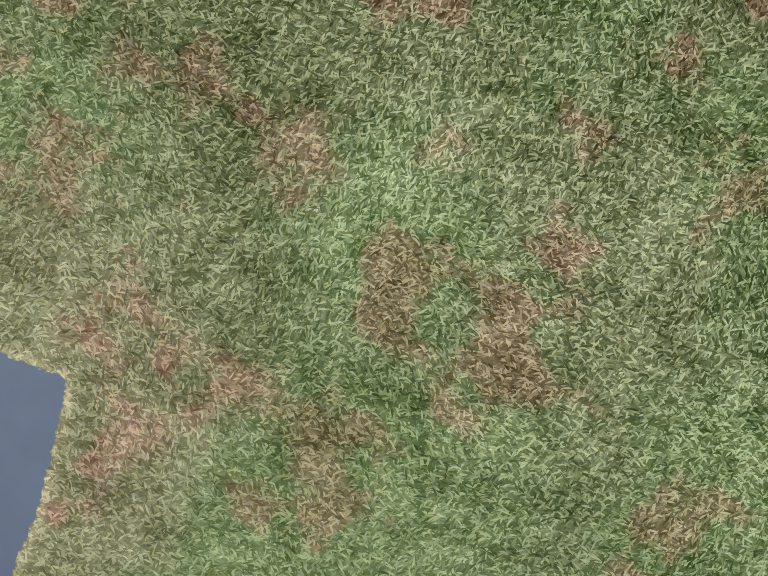
Write a Shadertoy shader that draws this texture.

```glsl
float hash(vec2 p) {
    return fract(sin(dot(p, vec2(127.1, 311.7))) * 43758.545);
}

float noise(vec2 p) {
    vec2 i = floor(p), f = fract(p);
    f *= f * (3.0 - 2.0 * f);
    return mix(mix(hash(i), hash(i + vec2(1, 0)), f.x),
               mix(hash(i + vec2(0, 1)), hash(i + vec2(1, 1)), f.x), f.y);
}

float fbm(vec2 p) {
    float sum = 0.0, amp = 0.5;
    for (int i = 0; i < 5; i++) {
        sum += amp * noise(p);
        p = mat2(1.6, 1.2, -1.2, 1.6) * p + 7.3;
        amp *= 0.5;
    }
    return sum;
}

float segment(vec2 p, vec2 a, vec2 b) {
    vec2 d = b - a;
    return length(p - a - d * clamp(dot(p - a, d) / dot(d, d), 0.0, 1.0));
}

// Overlapping tapered blades: x is the tone, y a random tint
vec2 grassBlades(vec2 p, float pixel) {
    vec2 blades = vec2(-0.7, 0.5);
    float flow = (noise(p * 4.0 + 3.0) - 0.5) * 2.5 + 0.2;
    for (int layer = 0; layer < 5; layer++) {
        vec2 shift = vec2(17.3, 41.7) * float(layer);
        vec2 grid = p * 92.0 + shift;
        for (int k = 0; k < 9; k++) {
            vec2 cell = floor(grid) + vec2(k % 3 - 1, k / 3 - 1);
            vec2 seed = cell + shift * 3.0;
            vec2 root = cell + vec2(hash(seed), hash(seed + 5.7));
            float angle = flow + (hash(seed + 11.3) - 0.5) * 2.6;
            vec2 axis = vec2(cos(angle), sin(angle));
            vec2 q = (grid - root) / 92.0;
            float along = dot(q, axis) / mix(0.005, 0.0105, hash(seed + 2.9));
            float across = abs(dot(q, vec2(-axis.y, axis.x)) + 0.0008 * along * along);
            float width = 0.0019 * (1.0 - along * along);
            float cover = 1.0 - smoothstep(-0.6 * pixel, 0.6 * pixel, across - width);
            float tone = (hash(seed + 23.1) - 0.5) * 2.7;
            blades = mix(blades, vec2(tone, hash(seed + 31.9)), cover * 0.92);
        }
    }
    return blades;
}

void mainImage(out vec4 fragColor, in vec2 fragCoord) {
    vec2 p = fragCoord / iResolution.y;
    float pixel = 1.0 / iResolution.y;
    float patches = fbm(p * 5.0 + 2.0);
    float clumps = fbm(p * 26.0);

    // Light and shade across the lawn
    vec2 blades = grassBlades(p, pixel);
    float contrast = mix(0.75, 1.1, smoothstep(0.1, 1.1, p.x * 0.6 + p.y * 0.5));
    float tone = blades.x * contrast + (clumps - 0.48) * 1.3 + (patches - 0.48) * 0.9;
    tone += 0.12 - 0.4 * smoothstep(0.7, 1.5, p.x * 0.5 + p.y * 0.8);
    tone -= 0.35 * exp(-pow(segment(p, vec2(0.1, 0.97), vec2(0.62, 0.8)) / 0.07, 2.0));
    tone += 0.3 * exp(-pow(segment(p, vec2(0.55, 0.76), vec2(1.1, 0.6)) / 0.07, 2.0));
    vec3 color = vec3(0.48, 0.51, 0.37) + tone * vec3(0.175, 0.17, 0.16);

    // Lush green, dry ground and bare reddish soil
    float lush = smoothstep(0.4, 0.65, fbm(p * 3.0 + 9.0));
    lush = max(lush, 1.0 - smoothstep(0.1, 0.45, length((p - vec2(0.62, 0.15)) * vec2(0.8, 1.0))));
    float dry = 1.0 - smoothstep(0.12, 0.36, length((p - vec2(0.1, 0.25)) * vec2(1.0, 0.6)) + (patches - 0.5) * 0.3);
    float worn = exp(-pow(segment(p, vec2(0.7, 0.72), vec2(0.67, 0.43)) / 0.05, 2.0));
    worn += exp(-pow(segment(p, vec2(0.82, 0.4), vec2(1.02, 0.29)) / 0.05, 2.0));
    float soil = smoothstep(0.5, 0.72, fbm(p * 9.0 + 4.0) + 0.17 * worn - 0.04);
    color += vec3(-0.03, 0.008, -0.02) * lush * (1.0 - dry);
    color += vec3(0.045, 0.018, 0.03) * dry;
    color += vec3(0.075, -0.025, 0.015) * soil;
    color += (blades.y - 0.5) * vec3(0.02, 0.0, -0.05);

    // Slate-coloured corner with a ragged pale rim
    float ragged = (noise(p * 60.0) - 0.5) * 0.008 + (noise(p * 190.0) - 0.5) * 0.006;
    float rightSide = p.x - 0.02 - 0.28 * p.y - 0.012 * sin(p.y * 9.2);
    float topSide = (p.y - 0.388 + 0.4 * p.x) * 0.93;
    float shore = max(rightSide, topSide) + ragged;
    color += vec3(0.11, 0.09, 0.08) * exp(-pow((shore - 0.007) / 0.009, 2.0));
    vec3 slate = vec3(0.4, 0.445, 0.52) + 0.03 * (fbm(p * 22.0) - 0.5) + 0.06 * p.y;
    color = mix(slate, color, smoothstep(-1.2 * pixel, 1.2 * pixel, shore));

    fragColor = vec4(clamp(color, 0.0, 1.0), 1.0);
}
```
